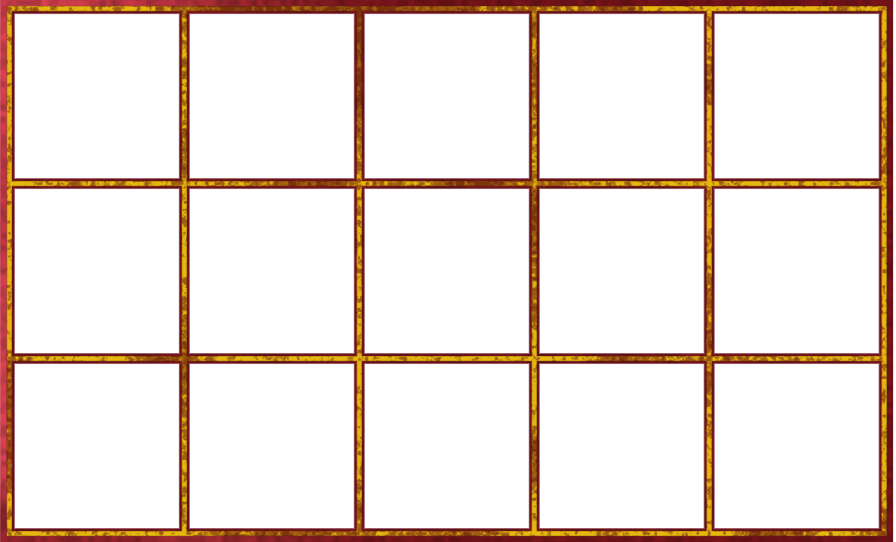
Reproduce this pattern procedurally as a Shadertoy shader.

```glsl
// Draws a five by three lattice of mottled gold bars edged in maroon on white.
#define GRID vec2(5.0, 3.0)        // cells across and down
#define CELL 0.3228                // cell pitch, in canvas heights
#define ORIGIN vec2(0.0172, 0.0156) // lower left crossing, in canvas heights
#define GOLD_HALF 0.0150           // half widths, in cells
#define EDGE_HALF 0.0265
#define FRINGE_HALF 0.0315
#define RIM 0.0520                 // reach of the outer frame
#define GRAIN 46.0                 // gold flecks per cell

const vec3 WHITE = vec3(1.0);
const vec3 MAROON = vec3(0.42, 0.07, 0.09);
const vec3 CRIMSON = vec3(0.76, 0.23, 0.28);
const vec3 MAUVE = vec3(0.62, 0.39, 0.43);
const vec3 YELLOW = vec3(0.90, 0.72, 0.06);
const vec3 BRONZE = vec3(0.64, 0.37, 0.06);
const vec3 RUST = vec3(0.48, 0.20, 0.04);

float hash(vec2 p) {
    vec3 h = fract(vec3(p.xyx) * 0.1031);
    h += dot(h, h.yzx + 33.33);
    return fract((h.x + h.y) * h.z);
}

float valueNoise(vec2 p) {
    vec2 i = floor(p), f = fract(p);
    f = f * f * (3.0 - 2.0 * f);
    return mix(mix(hash(i), hash(i + vec2(1, 0)), f.x),
               mix(hash(i + vec2(0, 1)), hash(i + vec2(1, 1)), f.x), f.y);
}

// Antialiased coverage of the region where d is negative.
float cover(float d, float pixel) {
    return 1.0 - smoothstep(-0.5 * pixel, 0.5 * pixel, d);
}

// Flecked metal, with broad tarnish strongest at the upper middle.
vec3 goldLeaf(vec2 q) {
    float fleck = 0.65 * valueNoise(q * GRAIN + 80.0)
                + 0.35 * valueNoise(q * GRAIN * 2.1 + 190.0);
    vec2 away = (q - vec2(2.2, 2.8)) / vec2(1.1, 0.9);
    float tarnish = 0.45 * exp(-dot(away, away))
                  + 0.45 * smoothstep(0.5, 0.9, valueNoise(q * 2.3 + 41.0));
    float shine = fleck - tarnish;
    vec3 color = mix(RUST, BRONZE, smoothstep(-0.25, 0.2, shine));
    return mix(color, YELLOW, smoothstep(0.18, 0.55, shine));
}

// Outer enamel: lit crimson at the left, fading to maroon at the right.
vec3 rimEnamel(vec2 q) {
    float light = 1.0 - smoothstep(0.0, 2.4, q.x);
    float patches = smoothstep(0.2, 0.6, valueNoise(q * 1.8 + 17.0));
    float grain = 0.85 + 0.3 * valueNoise(q * 30.0 + 60.0);
    return mix(MAROON, CRIMSON, light * mix(0.35, 1.0, patches)) * grain;
}

void mainImage(out vec4 fragColor, in vec2 fragCoord) {
    vec2 q = (fragCoord / iResolution.y - ORIGIN) / CELL;
    float pixel = 1.0 / (CELL * iResolution.y);

    // Distances to the nearest bar and to the lattice boundary
    vec2 toLine = abs(q - clamp(round(q), vec2(0.0), GRID));
    vec2 beyond = abs(q - 0.5 * GRID) - 0.5 * GRID;
    float outer = max(beyond.x, beyond.y);
    float bar = max(min(toLine.x, toLine.y), outer);

    // Cells and their inner borders
    vec3 color = mix(WHITE, MAUVE, cover(bar - FRINGE_HALF, pixel));
    vec3 border = MAROON * (0.85 + 0.3 * valueNoise(q * 9.0 + 25.0));
    color = mix(color, border, cover(bar - EDGE_HALF, pixel));

    // Outer frame
    color = mix(color, rimEnamel(q), cover(GOLD_HALF - outer, pixel));
    color = mix(color, WHITE, cover(RIM - outer, pixel));

    // Gold bars with darker bevelled sides
    float bevel = 1.0 - 0.18 * smoothstep(0.4, 1.0, bar / GOLD_HALF);
    color = mix(color, goldLeaf(q) * bevel, cover(bar - GOLD_HALF, pixel));

    fragColor = vec4(color, 1.0);
}
```
